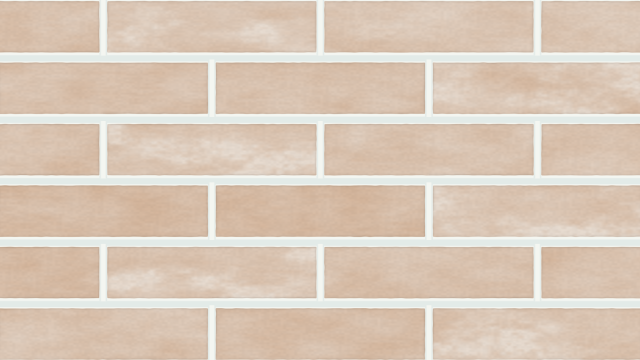
Reproduce this texture procedurally as a WebGL 2 fragment shader.

```glsl
#version 300 es
precision highp float;
// Running-bond wall of long, pale clay bricks with raised whitish joints.
// Each brick is a rounded box in a repeated cell; layered noise gives its
// clay clouding, fine grain and, on every third brick, a chalky wash.

uniform vec2 u_resolution;
out vec4 fragColor;

// Lengths are in canvas heights.
const vec2 PITCH = vec2(0.603, 0.1707);        // brick plus joint
const vec2 HALF_JOINT = vec2(0.0107, 0.0139);  // vertical, horizontal
const float FIRST_JOINT = 0.287;               // x of a joint in even rows
const float TOP_OFFSET = 0.011;                // wall starts above the canvas
const float CORNER = 0.003;
const float SOFTNESS = 0.0016;
const float GRAIN = 0.035;

const vec3 CLAY_DARK = vec3(0.825, 0.710, 0.615);
const vec3 CLAY_LIGHT = vec3(0.865, 0.795, 0.735);
const vec3 CHALK = vec3(0.900, 0.860, 0.820);
const vec3 GROUT_LIGHT = vec3(0.955, 0.965, 0.945);
const vec3 GROUT_SHADE = vec3(0.890, 0.920, 0.910);

float hash(vec2 p) {
  return fract(sin(dot(p, vec2(127.1, 311.7))) * 43758.5453);
}

float noise(vec2 p) {
  vec2 i = floor(p), f = fract(p);
  f = f * f * (3.0 - 2.0 * f);
  return mix(mix(hash(i), hash(i + vec2(1, 0)), f.x),
             mix(hash(i + vec2(0, 1)), hash(i + vec2(1, 1)), f.x), f.y);
}

float fbm(vec2 p) {
  float sum = 0.0, amplitude = 0.5;
  for (int i = 0; i < 4; i++) {
    sum += amplitude * noise(p);
    p = p * 2.03 + 7.3;
    amplitude *= 0.5;
  }
  return sum / 0.9375;
}

float roundedBox(vec2 p, vec2 halfSize, float radius) {
  vec2 e = abs(p) - halfSize + radius;
  return length(max(e, 0.0)) + min(max(e.x, e.y), 0.0) - radius;
}

// Clay surface of one brick; id is its column and row.
vec3 clay(vec2 p, vec2 id) {
  float seed = hash(id + 3.7);
  vec2 uv = p + 11.0 * vec2(seed, hash(id + 19.1));
  float worn = 1.0 - step(0.5, mod(id.x + 2.0 - mod(id.y, 2.0), 3.0));
  worn = max(worn, 0.35 * seed);

  float cloud = fbm(uv * vec2(8.0, 17.0)) - 0.5;
  float streak = noise(uv * vec2(28.0, 120.0)) - 0.5;
  float tone = 0.38 + 1.1 * cloud + 0.25 * streak
             + 0.35 * (seed - 0.5) + 0.22 * worn;
  vec3 color = mix(CLAY_DARK, CLAY_LIGHT, clamp(tone, -0.1, 1.1));

  // Chalky wash, broken up by small scratches.
  float wash = smoothstep(0.42, 0.75, fbm(uv * vec2(6.0, 14.0) + 5.0));
  wash *= 0.45 + 0.75 * noise(uv * vec2(60.0, 110.0));
  color = mix(color, CHALK, clamp(worn * wash, 0.0, 0.85));

  float grain = noise(uv * vec2(130.0, 190.0)) - 0.5;
  return color * (1.0 + GRAIN * grain);
}

// Joint relief; g is the signed offset from the nearest joint centres.
vec3 grout(vec2 g, float soft) {
  float bedShade = smoothstep(-0.009, -0.004, g.y)
                 * (1.0 - smoothstep(0.009, 0.0125, g.y));
  vec3 bed = mix(GROUT_LIGHT, GROUT_SHADE, bedShade);
  float headShade = smoothstep(0.004, 0.0095, abs(g.x));
  vec3 head = mix(GROUT_LIGHT, GROUT_SHADE, headShade);
  float inHead = 1.0 - smoothstep(HALF_JOINT.x - soft, HALF_JOINT.x + soft, abs(g.x));
  inHead *= smoothstep(0.004, 0.007, abs(g.y));
  return mix(bed, head, inHead);
}

void main() {
  vec2 p = gl_FragCoord.xy / u_resolution.y;
  float soft = max(SOFTNESS, 0.7 / u_resolution.y);

  // Cell of the running bond, with y counted downwards.
  float down = 1.0 - p.y + TOP_OFFSET;
  float row = floor(down / PITCH.y);
  float along = p.x - FIRST_JOINT + PITCH.x * (1.0 - 0.5 * mod(row, 2.0));
  vec2 id = vec2(floor(along / PITCH.x), row);
  vec2 local = vec2(along, down) - (id + 0.5) * PITCH;

  // Slightly uneven brick outline.
  float d = roundedBox(local, 0.5 * PITCH - HALF_JOINT, CORNER);
  d += 0.0012 * (noise(p * 70.0) - 0.5);

  // Brick with a thin darker rim, strongest along the top and right.
  vec3 brick = clay(p, id);
  float side = local.x > 0.0 || local.y < 0.0 ? 0.08 : 0.05;
  brick *= 1.0 - side * exp(-abs(d + 0.002) / 0.0022);

  vec2 g = local - sign(local) * 0.5 * PITCH;
  vec3 color = mix(brick, grout(g, soft), smoothstep(-soft, soft, d));
  fragColor = vec4(color, 1.0);
}
```
